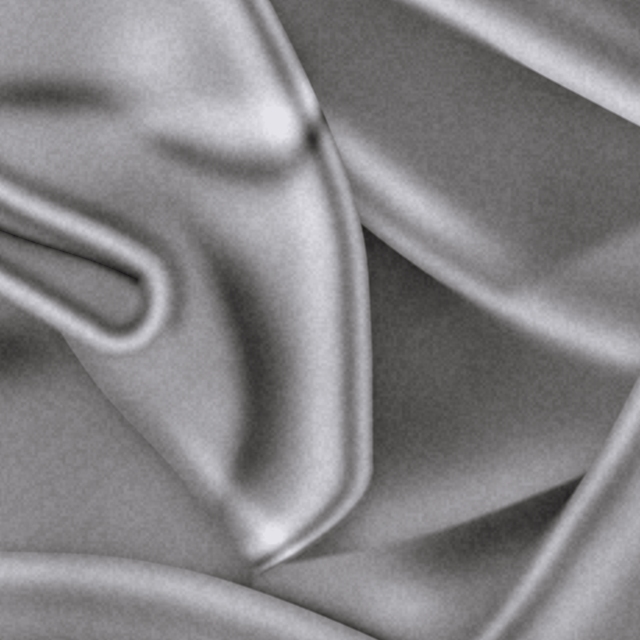
This texture is drawn by a WebGL 2 fragment shader. Its source:

```glsl
#version 300 es
precision highp float;

uniform vec2 u_resolution;
out vec4 fragColor;

#define EDGE 0.0025
#define WARP_SCALE 4.5
#define WARP_AMOUNT 0.022
#define MOTTLE 0.07
#define WEAVE_SCALE 230.0
#define WEAVE_AMOUNT 0.085
#define GAIN 1.0
#define WARM_SHADE vec3(1.015, 0.98, 0.97)
#define COOL_LIGHT vec3(0.995, 0.99, 1.02)

float hash(vec2 cell) {
    vec3 q = fract(vec3(cell.xyx) * 0.1031);
    q += dot(q, q.yzx + 33.33);
    return fract((q.x + q.y) * q.z);
}

float noise(vec2 p) {
    vec2 cell = floor(p), f = fract(p);
    f = f * f * f * (f * (f * 6.0 - 15.0) + 10.0);
    return mix(mix(hash(cell), hash(cell + vec2(1, 0)), f.x),
               mix(hash(cell + vec2(0, 1)), hash(cell + vec2(1, 1)), f.x), f.y);
}

// Soft ridge across a distance, and soft elliptical spot
float ridge(float d, float center, float width) {
    float t = (d - center) / width;
    return exp(-t * t);
}

float spot(vec2 p, vec2 center, vec2 radius) {
    vec2 t = (p - center) / radius;
    return exp(-dot(t, t));
}

float segmentDistance(vec2 p, vec2 a, vec2 b) {
    vec2 ab = b - a;
    return length(p - a - ab * clamp(dot(p - a, ab) / dot(ab, ab), 0.0, 1.0));
}

// Lays a sheet (inside > 0) over the tone below and shades its outer side
float lay(float below, float sheet, float inside, float softness, float shadow, float reach) {
    below *= 1.0 - shadow * exp(-max(-inside, 0.0) / reach);
    return mix(below, sheet, smoothstep(-softness, softness, inside));
}

// Folds on the right: flat cloth, crossing ridge, top band
float rightFolds(vec2 p) {
    float tone = mix(0.53, 0.33, smoothstep(0.3, 0.58, p.x)) + 0.1 * smoothstep(0.6, 1.0, p.x);
    tone -= 0.27 * spot(p, vec2(0.0, 0.46), vec2(0.13, 0.055));
    tone += 0.27 * ridge(p.y, 0.17 + 0.25 * (p.x - 0.6), 0.075) * smoothstep(0.5, 0.6, p.x);

    float u = p.x - 0.586;
    float d = (p.y - (0.635 - 0.75 * u + 0.55 * u * u)) * 0.82;
    float fade = smoothstep(0.88, 0.62, p.x);
    float sheet = 0.41 + 0.25 * ridge(d, 0.018, 0.016) + 0.36 * ridge(d, 0.078, 0.032) * fade;
    float wing = (0.57 + 0.5 * (p.x - 0.83) - p.y) * 0.9;
    sheet = mix(sheet, 0.57 + 0.2 * ridge(d, 0.025, 0.025) - 0.08 * ridge(d, 0.09, 0.03),
                smoothstep(-0.012, 0.03, wing) * smoothstep(0.74, 0.86, p.x));
    tone = lay(tone, sheet, d, mix(EDGE, 0.02, smoothstep(0.66, 0.85, p.x)), 0.4 * fade, 0.045);

    d = (p.y - (0.955 - 0.52 * (p.x - 0.71))) * 0.89;
    sheet = 0.38 + 0.44 * ridge(d, 0.022, 0.04) + 0.13 * ridge(d, 0.115, 0.025);
    return lay(tone, sheet, d, mix(0.018, EDGE, smoothstep(0.7, 0.85, p.x)), 0.18, 0.05);
}

// Folds at the lower right: hollow and diagonal roll
float lowerFolds(vec2 p, float tone) {
    float u = p.x - 0.45;
    float d = 0.115 + 0.16 * u + 0.3 * u * u - p.y;
    float sheet = 0.56 - 0.31 * ridge(d, 0.03, 0.06) * smoothstep(0.52, 0.76, p.x);
    sheet += 0.18 * spot(p, vec2(0.63, 0.06), vec2(0.06, 0.05));
    tone = lay(tone, sheet, min(d, p.x - 0.4), 0.006, 0.1, 0.02);

    d = (p.x - (0.73 + 0.85 * p.y - 0.45 * p.y * p.y)) * 0.8;
    sheet = 0.46 + 0.25 * ridge(d, 0.018, 0.014) - 0.08 * ridge(d, 0.05, 0.015)
          + 0.22 * ridge(d, 0.1, 0.045);
    return lay(tone, sheet, d, mix(0.03, EDGE, smoothstep(0.05, 0.25, p.y)), 0.22, 0.03);
}

// Large draped sheet with a rolled right edge, a trough and an upper lobe
float centralDrape(vec2 p, float tone) {
    float rise = max(p.y - 0.42, 0.0), curl = max(0.27 - p.y, 0.0);
    float s = 0.588 - 0.5 * rise * rise - 6.0 * curl * curl - p.x;
    float hem = (p.y - (0.65 - 1.65 * p.x + 0.8 * p.x * p.x)) * 0.6;

    float sheet = 0.62 + 0.16 * ridge(s, 0.077, 0.035) - 0.21 * ridge(s, 0.036, 0.014)
                + 0.07 * ridge(s, 0.015, 0.008) - 0.14 * ridge(s, 0.0, 0.006);
    sheet -= 0.13 * ridge(hem, 0.0, 0.035);
    sheet += 0.19 * ridge(hem, 0.04, 0.02) * smoothstep(0.24, 0.36, p.x);

    float across = p.x - (0.41 - 1.6 * (p.y - 0.38) * (p.y - 0.38));
    float along = smoothstep(0.13, 0.3, p.y) * smoothstep(0.72, 0.52, p.y);
    sheet -= 0.37 * along * ridge(across, 0.0, across < 0.0 ? 0.032 : 0.06);
    sheet += 0.13 * spot(p, vec2(0.4, 0.66), vec2(0.13, 0.06));
    sheet -= 0.13 * spot(p, vec2(0.2, 0.66), vec2(0.12, 0.07));

    float bend = p.x - 0.4, lip = max(p.x - 0.42, 0.0);
    float lobe = p.y - (0.74 + 1.6 * bend * bend + 8.0 * lip * lip);
    sheet -= 0.25 * ridge(lobe, -0.005, 0.028) * smoothstep(0.1, 0.3, p.x);
    sheet += 0.2 * ridge(lobe, 0.065, 0.045) * smoothstep(0.15, 0.4, p.x);
    sheet += 0.14 * spot(p, vec2(0.23, 0.94), vec2(0.08, 0.09));
    sheet -= 0.32 * spot(p, vec2(0.06, 0.85), vec2(0.13, 0.03));
    sheet += 0.14 * spot(p, vec2(0.22, 0.8), vec2(0.05, 0.03));
    return lay(tone, sheet, min(s, hem), mix(0.012, EDGE, smoothstep(0.16, 0.28, p.y)), 0.22, 0.025);
}

// Folded-back loop on the left with a deep crease
float leftLoop(vec2 p, float tone) {
    float r = segmentDistance(p, vec2(-0.1, 0.69), vec2(0.195, 0.53));
    float upper = smoothstep(-0.02, 0.03, p.y - (0.635 - 0.54 * p.x));
    float sheet = 0.5 + 0.28 * ridge(r, 0.06, 0.014) - 0.2 * ridge(r, 0.037, 0.012)
                + 0.12 * upper * ridge(r, 0.03, 0.02);
    tone -= 0.16 * upper * ridge(r, 0.09, 0.016);
    tone = lay(tone, sheet, 0.079 - r, 0.006, 0.08, 0.015);
    float crease = segmentDistance(p, vec2(-0.05, 0.66), vec2(0.215, 0.562));
    return tone * (1.0 - 0.7 * exp(-crease / 0.009));
}

void main() {
    vec2 uv = gl_FragCoord.xy / u_resolution;
    vec2 sway = vec2(noise(uv * WARP_SCALE), noise(uv * WARP_SCALE + 17.0)) - 0.5;
    vec2 p = uv + WARP_AMOUNT * sway;

    float tone = lowerFolds(p, rightFolds(p));
    tone = leftLoop(p, centralDrape(p, tone));

    // Front roll at the lower left
    float d = (0.142 - 0.4 * p.x * p.x - p.y) * 0.95;
    float roll = 0.43 + 0.28 * ridge(d, 0.032, 0.03) + 0.1 * ridge(d, 0.11, 0.03);
    tone = lay(tone, roll, d, EDGE, mix(0.15, 0.65, smoothstep(0.25, 0.5, p.x)), 0.014);

    // Cloth mottling and fine weave
    tone += MOTTLE * (noise(uv * 9.0 + 5.0) - 0.5);
    float weave = 0.6 * noise(uv * WEAVE_SCALE) + 0.4 * noise(uv.yx * WEAVE_SCALE * 0.53 + 41.0);
    tone = clamp(GAIN * tone + WEAVE_AMOUNT * (weave - 0.5), 0.1, 0.9);
    fragColor = vec4(tone * mix(WARM_SHADE, COOL_LIGHT, smoothstep(0.2, 0.75, tone)), 1.0);
}
```
